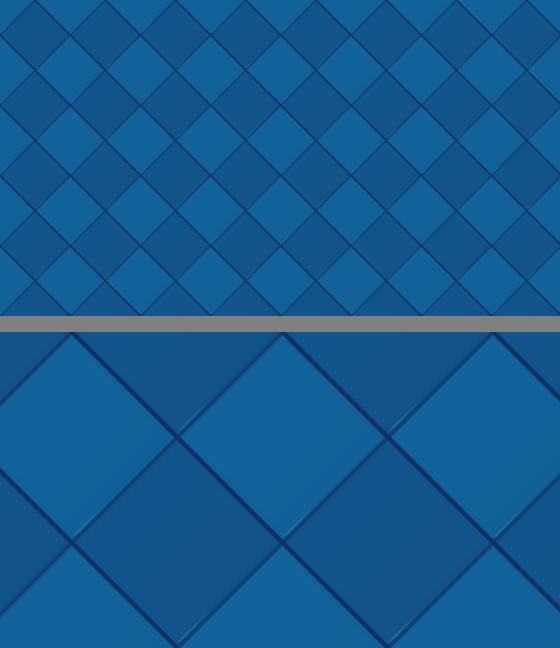
Top: the whole. Bottom: its middle third, enlarged.
A WebGL 2 fragment shader for this pattern:

```glsl
#version 300 es
precision highp float;
// Blue checkerboard of diamond tiles with dark seams and small corner glints.

uniform vec2 u_resolution;
out vec4 outColor;

const float ROWS = 4.5;                // diamond repeats down the canvas
const vec3 DARK_TILE = vec3(0.070, 0.328, 0.548);
const vec3 LIGHT_TILE = vec3(0.070, 0.382, 0.605);
const vec3 FALLING_SEAM = vec3(0.050, 0.190, 0.400);
const vec3 RISING_SEAM = vec3(0.062, 0.245, 0.465);
const vec3 GLINT = vec3(0.160, 0.500, 0.700);
const float FALLING_HALF_WIDTH = 0.010; // in repeats, like all lengths below
const float RISING_HALF_WIDTH = 0.009;
const float BEVEL_WIDTH = 0.035;
const float BEVEL_SHADE = 0.07;
const float GLINT_OFFSET = 0.016;
const float GLINT_HALF_WIDTH = 0.005;
const float GLINT_STRENGTH = 0.55;
const float TILE_GRADIENT = 0.025;
const float DIAGONAL = 0.70710678;     // diagonal coordinate to true distance

// Coverage of a line of the given half width at distance d.
float line(float d, float halfWidth, float pixel) {
  return 1.0 - smoothstep(halfWidth - 0.7 * pixel, halfWidth + 0.7 * pixel, abs(d));
}

// Square wave, +1 on even intervals and -1 on odd ones, with smooth edges.
float squareWave(float x, float pixel) {
  float edge = floor(x + 0.5);
  float side = 1.0 - 2.0 * mod(edge, 2.0);
  return side * clamp((x - edge) * DIAGONAL * 2.0 / pixel, -1.0, 1.0);
}

void main() {
  vec2 p = gl_FragCoord.xy / u_resolution.y * ROWS;
  float pixel = ROWS / u_resolution.y;

  // Diagonal axes: x runs along the rising seams, y along the falling ones.
  vec2 diag = vec2(p.x + p.y, p.x - p.y);
  vec2 local = fract(diag);
  vec2 seam = (diag - floor(diag + 0.5)) * DIAGONAL;

  // Alternating tiles, a little brighter toward the upper left.
  float checker = squareWave(diag.x, pixel) * squareWave(diag.y, pixel);
  vec3 color = mix(LIGHT_TILE, DARK_TILE, 0.5 + 0.5 * checker);
  color *= 1.0 + TILE_GRADIENT * (0.5 - local.y);

  // Soft bevel shade beside the seams.
  vec2 bevel = 1.0 - smoothstep(vec2(0.0), vec2(BEVEL_WIDTH), abs(seam));
  color *= 1.0 - BEVEL_SHADE * max(bevel.x, bevel.y);

  // Seams.
  color = mix(color, RISING_SEAM, line(seam.y, RISING_HALF_WIDTH, pixel));
  color = mix(color, FALLING_SEAM, line(seam.x, FALLING_HALF_WIDTH, pixel));

  // Glint on the upper side of each rising seam, fading from its lower end.
  float fade = smoothstep(0.02, 0.07, local.x) * (1.0 - smoothstep(0.08, 0.38, local.x));
  float glint = line(seam.y + GLINT_OFFSET, GLINT_HALF_WIDTH, pixel) * fade;
  color = mix(color, GLINT, GLINT_STRENGTH * glint);

  outColor = vec4(color, 1.0);
}
```
